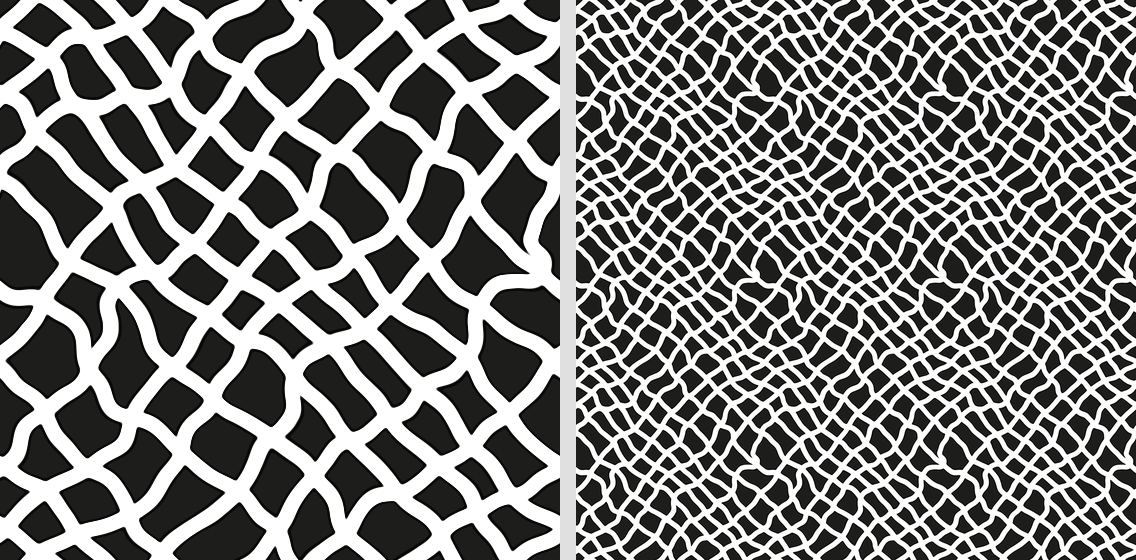
Left: one tile. Right: repeated 3 by 3.
A WebGL 1 fragment shader for this pattern:

```glsl
precision highp float;

uniform vec2 u_resolution;

const vec3 INK = vec3(0.114, 0.114, 0.108);
const vec3 RIM = vec3(0.030, 0.030, 0.022);
const vec3 PAPER = vec3(1.0);

const float RISING_LINES = 6.0;    // whole repeats across the tile
const float FALLING_LINES = 7.0;
const float LINE_WIDTH = 0.0270;
const float CORNER_ROUND = 0.005;
const float RIM_WIDTH = 0.0045;    // darker border inside each cell
const float EDGE_SOFTNESS = 0.0022;

const float BEND_CELLS = 2.0;      // noise cells of the broadest bend
const float BEND_AMOUNT = 1.1;     // in line spacings
const float BEND_FALLOFF = 0.42;
const float GRADIENT_STEP = 0.001;

vec2 hashDirection(vec2 cell, float seed) {
  float h = fract(sin(dot(cell, vec2(127.1, 311.7)) + seed * 74.7) * 43758.5453);
  return vec2(cos(h * 6.28319), sin(h * 6.28319));
}

// Gradient noise that repeats after a whole number of cells
float cornerSlope(vec2 cell, vec2 f, vec2 corner, float cells, float seed) {
  return dot(hashDirection(mod(cell + corner, cells), seed), f - corner);
}

float wrappedNoise(vec2 p, float cells, float seed) {
  vec2 cell = floor(p * cells);
  vec2 f = fract(p * cells);
  vec2 blend = f * f * f * (f * (f * 6.0 - 15.0) + 10.0);
  float a = cornerSlope(cell, f, vec2(0.0, 0.0), cells, seed);
  float b = cornerSlope(cell, f, vec2(1.0, 0.0), cells, seed);
  float c = cornerSlope(cell, f, vec2(0.0, 1.0), cells, seed);
  float d = cornerSlope(cell, f, vec2(1.0, 1.0), cells, seed);
  return mix(mix(a, b, blend.x), mix(c, d, blend.x), blend.y);
}

// Diagonal phase, bent by broad curves and smaller wobbles
float linePhase(vec2 p, vec2 repeats, float seed) {
  float phase = dot(p, repeats);
  float cells = BEND_CELLS;
  float amount = BEND_AMOUNT;
  for (int i = 0; i < 3; i++) {
    phase += amount * wrappedNoise(p, cells, seed + float(i));
    cells = floor(cells * 2.5);
    amount *= BEND_FALLOFF;
  }
  return phase;
}

// Distance to the nearest stroke; dividing by the slope keeps its width even
float strokeDistance(vec2 p, vec2 repeats, float seed) {
  float phase = linePhase(p, repeats, seed);
  vec2 slope = vec2(
    linePhase(p + vec2(GRADIENT_STEP, 0.0), repeats, seed) - phase,
    linePhase(p + vec2(0.0, GRADIENT_STEP), repeats, seed) - phase) / GRADIENT_STEP;
  return abs(fract(phase) - 0.5) / max(length(slope), 1.0) - 0.5 * LINE_WIDTH;
}

float smoothMin(float a, float b, float k) {
  float h = max(k - abs(a - b), 0.0) / k;
  return min(a, b) - 0.25 * h * h * k;
}

void main() {
  vec2 p = gl_FragCoord.xy / u_resolution;

  // Net of two crossing line families
  float rising = strokeDistance(p, vec2(RISING_LINES, -RISING_LINES), 1.0);
  float falling = strokeDistance(p, vec2(FALLING_LINES), 11.0);
  float net = smoothMin(rising, falling, CORNER_ROUND);

  // Dark cells with a deeper rim, white strokes on top
  float soft = 0.5 * max(EDGE_SOFTNESS, 1.0 / min(u_resolution.x, u_resolution.y));
  vec3 color = mix(RIM, INK, smoothstep(RIM_WIDTH - soft, RIM_WIDTH + soft, net));
  color = mix(PAPER, color, smoothstep(-soft, soft, net));
  gl_FragColor = vec4(color, 1.0);
}
```
